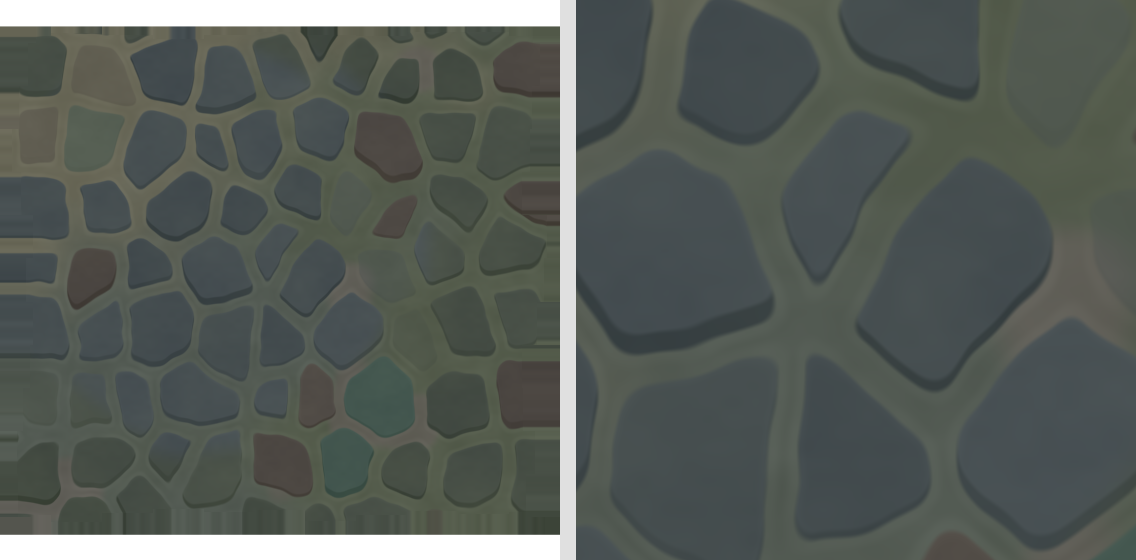
Left, the full canvas; right, a detail of the centre.
This texture is drawn by a three.js fragment shader. Its source:

```glsl
// Painted cobblestone paving: dull green and slate stones in mossy mortar.
// A weighted Voronoi diagram with rounded corners shapes the stones; the rim
// is smeared outward in streaks and white bands close the top and bottom.
varying vec2 vUv;

const vec2 CELL = vec2(0.106, 0.116);
const float SOFT = 0.0018;

const vec3 WHITE = vec3(1.0);
const vec3 MORTAR = vec3(0.32, 0.35, 0.32);
const vec3 MORTAR_WARM = vec3(0.41, 0.405, 0.34);
const vec3 MORTAR_MOSS = vec3(0.33, 0.36, 0.285);
const vec3 MORTAR_ROSE = vec3(0.38, 0.365, 0.34);
const vec3 STONE_GREEN = vec3(0.27, 0.30, 0.265);
const vec3 STONE_SLATE = vec3(0.272, 0.305, 0.315);
const vec3 STONE_BROWN = vec3(0.305, 0.285, 0.265);
const vec3 STONE_TEAL = vec3(0.26, 0.335, 0.305);

float hash(vec2 p) {
  vec3 q = fract(vec3(p.xyx) * 0.1031);
  q += dot(q, q.yzx + 33.33);
  return fract((q.x + q.y) * q.z);
}

vec2 hash2(vec2 p) {
  return vec2(hash(p + 17.0), hash(p + 91.0));
}

float noise(vec2 p) {
  vec2 i = floor(p), f = fract(p);
  f = f * f * (3.0 - 2.0 * f);
  return mix(mix(hash(i), hash(i + vec2(1.0, 0.0)), f.x),
             mix(hash(i + vec2(0.0, 1.0)), hash(i + 1.0), f.x), f.y);
}

float fbm(vec2 p) {
  return 0.55 * noise(p) + 0.3 * noise(p * 2.1 + 7.0) + 0.15 * noise(p * 4.3 + 19.0);
}

float smoothMin(float a, float b, float k) {
  float h = max(k - abs(a - b), 0.0) / k;
  return min(a, b) - h * h * k * 0.25;
}

// Centre of a stone in cell units; odd rows are staggered
vec2 seed(vec2 id) {
  return id + 0.5 + 0.68 * (hash2(id) - 0.5) + vec2(0.35 * mod(id.y, 2.0), 0.0);
}

// Squared distance to a seed, less the weight that makes some stones larger
float power(vec2 p, vec2 id) {
  vec2 d = p - seed(id);
  return dot(d, d) - 0.26 * hash(id + 53.0);
}

// x: distance inside the stone's edge, yz: the stone's id
vec3 stoneField(vec2 uv) {
  vec2 bend = vec2(noise(uv * 13.0), noise(uv * 13.0 + 40.0)) - 0.5;
  vec2 chip = vec2(noise(uv * 42.0), noise(uv * 42.0 + 60.0)) - 0.5;
  vec2 p = (uv + 0.018 * bend + 0.005 * chip) / CELL + 30.0;
  vec2 base = floor(p), own = base;
  float nearest = 1e3;
  for (int j = -2; j <= 2; j++) for (int i = -2; i <= 2; i++) {
    vec2 id = base + vec2(float(i), float(j));
    float f = power(p, id);
    if (f < nearest) { nearest = f; own = id; }
  }
  float edge = 1.0;
  for (int j = -2; j <= 2; j++) for (int i = -2; i <= 2; i++) {
    vec2 id = base + vec2(float(i), float(j));
    if (distance(id, own) > 0.5) {
      float gap = (power(p, id) - nearest) / (2.0 * distance(seed(id), seed(own)));
      edge = smoothMin(edge, gap, 0.12);
    }
  }
  float inset = mix(0.008, 0.015, hash(own + 5.0));
  return vec3(edge * 0.11 - inset, own);
}

vec3 mortarColour(vec2 p, float edge) {
  float patches = fbm(p * 6.0 + 3.0);
  float warm = smoothstep(0.5, 0.95, p.y - 0.6 * p.x + 0.5 * patches);
  float moss = smoothstep(0.3, 0.75, p.x + 0.6 * (noise(p * 5.0 + 11.0) - 0.5));
  vec3 c = mix(MORTAR, MORTAR_MOSS, 0.75 * moss);
  c = mix(c, MORTAR_WARM, warm);
  c = mix(c, MORTAR_ROSE, 0.8 * smoothstep(0.68, 0.82, noise(p * 8.0 + 70.0)));
  float rim = smoothstep(-0.009, -0.003, edge) * noise(p * 18.0 + 25.0);
  return c + 0.022 * rim + 0.045 * (fbm(p * vec2(22.0, 30.0)) - 0.5);
}

vec3 stoneColour(vec2 p, vec2 id) {
  float pick = hash(id + 121.0);
  float slateZone = 1.0 - smoothstep(0.22, 0.5, distance(p, vec2(0.36, 0.58)));
  vec3 c = mix(STONE_GREEN, STONE_SLATE, smoothstep(0.3, 0.55, slateZone + 0.4 * (pick - 0.5)));
  c = mix(c, STONE_BROWN, step(0.92, pick));
  c = mix(c, STONE_TEAL, step(pick, 0.025));
  float wash = fbm(p * 9.0 + hash(id) * 20.0) - 0.5;
  float grain = noise(p * vec2(75.0, 110.0)) - 0.5;
  return c + 0.03 * (hash(id + 77.0) - 0.5) + wash * vec3(0.05, 0.05, 0.03) + 0.008 * grain;
}

// Pull rim points back to a stepped inner frame, leaving straight streaks
vec2 smearRim(vec2 uv) {
  float row = floor(uv.y * 13.0), column = floor(uv.x * 11.0);
  float x = clamp(uv.x, 0.02 + 0.05 * hash(vec2(row, 3.0)), 0.98 - 0.05 * hash(vec2(row, 8.0)));
  float y = clamp(uv.y, 0.065 + 0.03 * hash(vec2(column, 4.0)), 0.945 - 0.015 * hash(vec2(column, 9.0)));
  return vec2(x, y);
}

void main() {
  vec2 p = smearRim(vUv);
  vec3 field = stoneField(p);
  vec2 id = field.yz;

  // Stone over mortar, some stones worn almost level
  float worn = hash(id + 31.0);
  float body = smoothstep(-SOFT, SOFT, field.x) * mix(0.3, 1.0, smoothstep(0.02, 0.2, worn));
  vec3 colour = mix(mortarColour(p, field.x), stoneColour(p, id), body);

  // Dark lower side of the raised stone, faint light along its top
  float height = mix(0.004, 0.013, hash(id + 43.0));
  float side = 1.0 - smoothstep(-SOFT, SOFT, stoneField(p - vec2(0.0, height)).x);
  colour -= body * side * mix(0.02, 0.06, worn) * vec3(0.9, 0.9, 1.0);
  colour += 0.012 * body * (1.0 - smoothstep(0.0, 0.006, field.x)) * (1.0 - side);

  // Fine stripes where the rim is smeared
  vec2 pulled = step(vec2(0.0005), abs(vUv - p));
  float stripe = pulled.x * (noise(vec2(p.y * 90.0, 2.0)) - 0.5)
               + pulled.y * (noise(vec2(p.x * 110.0, 6.0)) - 0.5);
  colour += 0.035 * stripe;

  float band = smoothstep(0.453, 0.4545, abs(vUv.y - 0.499));
  gl_FragColor = vec4(mix(colour, WHITE, band), 1.0);
}
```
